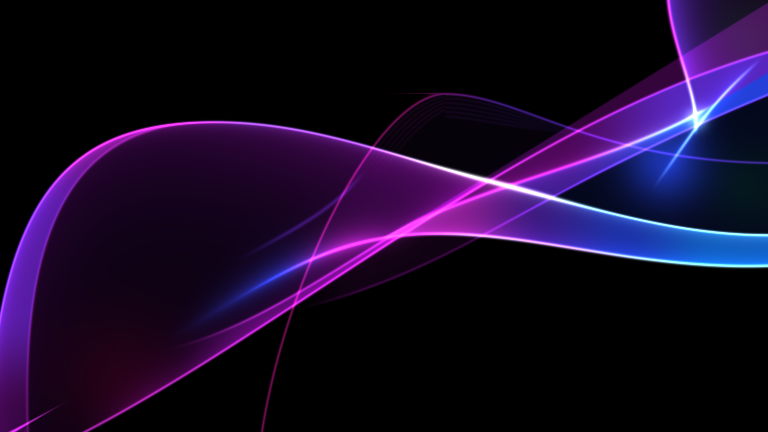
Write a Shadertoy shader that draws this background.

```glsl
// Translucent neon ribbons twisting across a black field.
// Each edge is a cubic Bezier giving a signed distance; soft veils fill
// the spaces between edges and glowing lines are added on top.

#define CANVAS vec2(7.68, 4.32)
#define EDGE 0.012
#define PLUM vec3(0.2, 0.02, 0.23)
#define VIOLET vec3(0.34, 0.15, 0.75)
#define MAGENTA vec3(0.8, 0.18, 0.84)
#define BLUE vec3(0.14, 0.25, 0.85)
#define AZURE vec3(0.08, 0.46, 0.95)
#define ICE vec3(0.62, 0.92, 1)
#define STRANDS 6
#define RAMP(a, b) smoothstep(a, b, p.x)

// Signed distance to a Bezier (a, b) to (c, d) in pairs, x growing along it.
// Positive lies above; past its ends the curve follows the tangent.
float above(vec2 p, vec4 start, vec4 end) {
  float t = 0.5, jump = 0.25;
  vec2 u, v, q;
  for (int i = 0; i < 12; i++) {
    vec2 m = mix(start.zw, end.xy, t);
    u = mix(mix(start.xy, start.zw, t), m, t);
    v = mix(m, mix(end.xy, end.zw, t), t);
    q = mix(u, v, t);
    t += q.x < p.x ? jump : -jump;
    jump *= 0.5;
  }
  vec2 along = normalize(v - u), offset = p - q;
  return offset.y * along.x - offset.x * along.y;
}

float cover(float d) { return smoothstep(-EDGE, EDGE, d); }
float line(float d, float w) { return exp(-d * d / (w * w)); }
float sheen(float d, float w) { return exp(-abs(d) / w); }
float spot(vec2 d, float r) { return exp(-dot(d, d) / (r * r)); }

void mainImage(out vec4 fragColor, in vec2 fragCoord) {
  vec2 p = fragCoord / iResolution.xy * CANVAS;

  // Long crest, from the left rim to the lower right
  float crest;
  if (p.x < 2.15) crest = above(p, vec4(0, 1.14, 0.28, 2.67), vec4(1, 3.1, 2.15, 3.1));
  else if (p.x < 4.82) crest = above(p, vec4(2.15, 3.1, 3.1, 3.1), vec4(3.9, 2.77, 4.82, 2.53));
  else crest = above(p, vec4(4.82, 2.53, 5.8, 2.28), vec4(6.7, 1.97, 7.68, 1.97));

  // Rising diagonals
  float rise = above(p, vec4(0.85, 0, 3, 1.12), vec4(5.2, 3.07, 7.68, 3.8));
  float inner = above(p, vec4(1.5, 0.78, 2.4, 0.98), vec4(3, 1.4, 4.1, 2.08));
  float middle = above(p, vec4(3.9, 1.98, 4.9, 2.5), vec4(6.2, 2.72, 7.1, 3.25));
  float under = above(p, vec4(3, 1.23, 4.7, 1.68), vec4(5.2, 2.35, 7.68, 3.37));
  float fold = above(p, vec4(2.3, 1.68, 2.9, 2), vec4(3.3, 2.2, 3.6, 2.55));
  float flare = above(p, vec4(6.5, 2.4, 6.85, 2.85), vec4(7, 3.2, 7.6, 3.72));

  // Lower rim of the bright ribbon
  float rim = p.x < 4.4
    ? above(p, vec4(1.9, 1.05, 2.9, 1.65), vec4(3.4, 1.98, 4.4, 1.98))
    : above(p, vec4(4.4, 1.98, 5.4, 1.98), vec4(6.4, 1.62, 7.68, 1.66));

  // Steep edges on swapped axes; positive lies to the right
  float band = above(p.yx, vec4(0, 0.28, 1.82, 0.22), vec4(2.97, 0.6, 3.09, 1.9));
  float spur = above(p.yx, vec4(3.05, 6.96, 3.4, 6.97), vec4(3.85, 6.72, 4.32, 6.68));
  float arch = p.x < 4.45
    ? above(p.yx, vec4(0, 2.62, 1.5, 2.85), vec4(3.36, 3.75, 3.38, 4.45))
    : -above(p, vec4(4.45, 3.38, 5.2, 3.38), vec4(5.9, 2.72, 7.68, 2.69));

  // Large dark veil with its left band
  float right = RAMP(5.6, 6.9);
  vec3 veil = PLUM * sheen(crest, 0.65) * mix(0.65, 1.1, RAMP(1.0, 4.0)) + vec3(0.035, 0.005, 0.06);
  veil += vec3(0.1, 0, 0.02) * spot(p - vec2(1.2, 0.5), 0.7);
  veil += PLUM * (0.3 * cover(arch) + 0.9 * sheen(rise, 0.16) * RAMP(0.7, 1.6));
  vec3 bandColor = mix(VIOLET, MAGENTA * 0.55, smoothstep(2.2, 3.0, p.y));
  veil += cover(-band) * 0.65 * mix(PLUM, bandColor, smoothstep(0.2, 1.2, p.y));
  veil += MAGENTA * 0.25 * line(band, 0.015);
  vec3 col = veil * cover(-crest) * cover(rise);
  col += cover(rise) * cover(-inner) * PLUM * RAMP(1.7, 2.6);

  // Hollows under the arch and the diagonals
  col += cover(arch) * cover(crest) * cover(rise) * vec3(0.02, 0.008, 0.04);
  col += cover(under) * cover(-rim) * cover(-rise) * PLUM * 0.32 * RAMP(2.9, 3.6);

  // Deep pool at the right and the sail above it
  vec3 green = vec3(0, 0.06, 0);
  col += cover(-under) * cover(crest) * (vec3(0.015, 0.03, 0.11)
    + BLUE * 0.65 * spot(p - vec2(6.65, 2.7), 0.4) + green * spot(p - vec2(7.5, 2.45), 0.4));
  col += cover(spur) * cover(rise) * (VIOLET * 0.9 * sheen(spur, 0.22)
    + vec3(0.08, 0.03, 0.12) + green * spot(p - vec2(7.5, 3.95), 0.4));

  // Bright ribbons
  col += cover(-rise) * cover(middle) * RAMP(3.9, 4.4) * mix(PLUM * 1.5, VIOLET, right);
  col += cover(-middle) * cover(under) * cover(crest) * mix(VIOLET * 0.75, BLUE, right);
  vec3 wedge = mix(MAGENTA * 0.85, VIOLET * 0.9, RAMP(4.5, 5.5));
  wedge = mix(wedge, mix(BLUE, AZURE, RAMP(6.2, 7.2)), RAMP(5.3, 6.3));
  col += cover(rim) * cover(-middle) * cover(-crest) * wedge * (0.72 + 0.4 * sheen(rim, 0.1));

  // Glowing edges
  vec3 glow = mix(VIOLET * 1.2, MAGENTA, RAMP(0.3, 0.9));
  glow = mix(glow, vec3(0.6, 0.35, 0.9), RAMP(1.7, 2.6));
  glow = mix(mix(glow, vec3(1), RAMP(3.5, 4.7)), ICE, RAMP(5.2, 6.0));
  col += glow * line(crest, 0.013 + 0.012 * spot(p - vec2(5.1, 2.46), 0.7));
  col += glow * 0.3 * cover(-crest) * sheen(crest, 0.05);
  col += mix(MAGENTA, VIOLET, right * 0.5) * 0.75 * line(rise, 0.014);
  col += MAGENTA * 0.5 * line(inner, 0.014) * RAMP(1.6, 2.8) * RAMP(4.3, 3.9);
  glow = mix(BLUE, MAGENTA, RAMP(2.7, 3.5));
  col += glow * 0.75 * sheen(rim, rim > 0.0 ? 0.12 : 0.07) * RAMP(1.6, 2.9) * RAMP(4.3, 3.4);
  glow = mix(glow, mix(vec3(0.85, 0.65, 1), ICE, right), RAMP(4.0, 4.9));
  col += glow * line(rim, 0.016) * RAMP(2.3, 3.2);
  col += mix(MAGENTA, ICE, right) * (0.7 * line(middle, 0.018) + 0.25 * sheen(middle, 0.06))
    * RAMP(3.8, 4.3) * RAMP(7.2, 6.9);
  col += mix(PLUM, VIOLET, RAMP(4.5, 6.5)) * line(under, 0.013) * RAMP(2.9, 3.8);
  col += VIOLET * 0.4 * line(fold, 0.02) * RAMP(2.3, 3.0) * RAMP(3.7, 3.4);

  // Arch with fine strands beneath
  glow = mix(vec3(0.42, 0.05, 0.3), VIOLET * 0.65, RAMP(4.0, 5.2));
  for (int i = 0; i < STRANDS; i++) {
    float gap = 0.045 * float(i) * RAMP(6.2, 4.6);
    float fade = i == 0 ? 1.0 : 0.16 * smoothstep(2.4, 3.2, p.y) * RAMP(6.0, 5.0);
    col += glow * fade * line(arch - gap, 0.013);
  }

  // Spur, crossing flare and their meeting point
  col += mix(ICE, MAGENTA, smoothstep(3.2, 3.9, p.y)) * line(spur, 0.018) * smoothstep(2.95, 3.15, p.y);
  col += (ICE * 0.7 * line(flare, 0.016) + BLUE * 0.45 * sheen(flare, 0.06)) * RAMP(6.5, 6.95) * RAMP(7.65, 7.2);
  col += ICE * 0.55 * spot(p - vec2(6.97, 3.13), 0.1);

  fragColor = vec4(clamp(col, 0.0, 1.0), 1);
}
```
